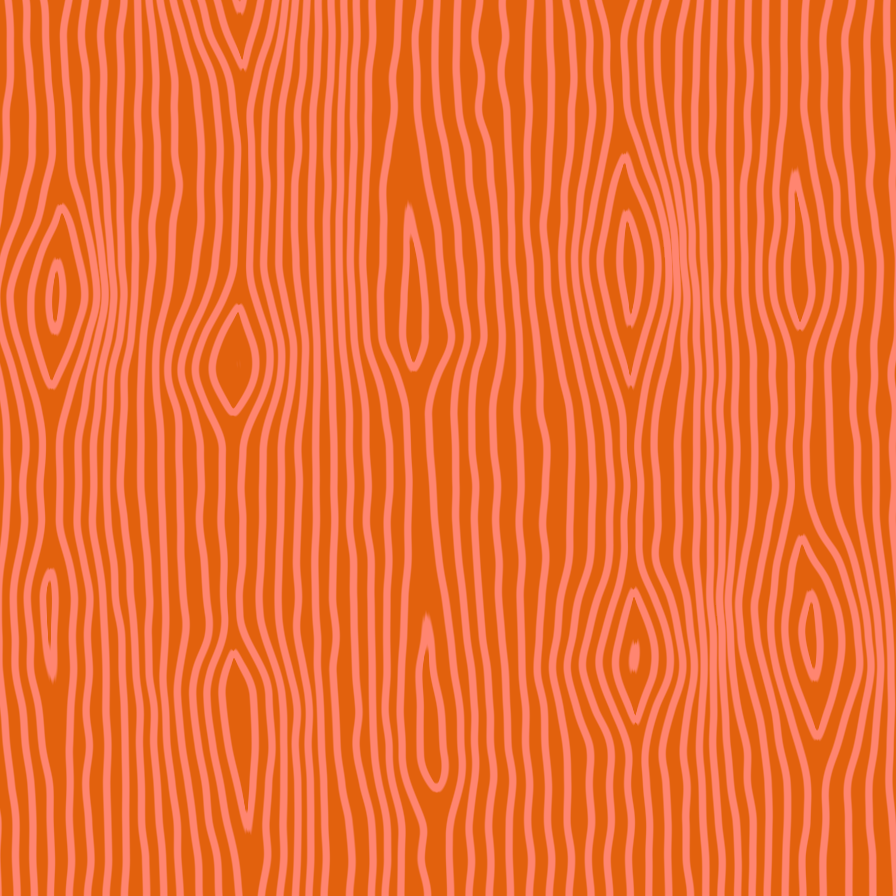
Reproduce this pattern procedurally as a three.js fragment shader.

```glsl
varying vec2 vUv;

#define GROUND vec3(0.885, 0.38, 0.05)
#define GRAIN vec3(1.0, 0.52, 0.44)
#define LINES 46.0        // grain lines across the canvas
#define HALF_WIDTH 0.0041 // half the thickness of a line
#define EDGE 0.0012       // softness of a line edge
#define COLUMN 10.0       // lines per column of knots
#define ROW 0.46          // height of one knot cell
#define BEND 1.5          // slow sway of the grain, in lines
#define WOBBLE 0.13       // unsteadiness of the hand, in lines
#define EYE_SHARE 0.5     // knots that are eyes, the rest are hairpins

float hash(vec2 p) {
  return fract(sin(dot(p, vec2(127.1, 311.7))) * 43758.5453);
}

float noise(vec2 p) {
  vec2 i = floor(p), f = fract(p);
  f = f * f * (3.0 - 2.0 * f);
  return mix(mix(hash(i), hash(i + vec2(1.0, 0.0)), f.x),
             mix(hash(i + vec2(0.0, 1.0)), hash(i + vec2(1.0, 1.0)), f.x), f.y) * 2.0 - 1.0;
}

// Half width, in lines, by which a knot pushes the grain apart
float knotSpread(float column, float y) {
  float rows = y / ROW + hash(vec2(column, 3.7)) * 5.0;
  vec2 cell = vec2(column, floor(rows));
  float h = fract(rows) * ROW;
  float size = hash(cell + 11.3);
  float above, below, spread;
  if (hash(cell + 5.1) < EYE_SHARE) {
    above = mix(0.11, 0.20, size);
    below = above * mix(0.85, 1.1, hash(cell + 8.9));
    spread = mix(1.55, 2.15, size);
  } else {
    above = 0.09;
    below = mix(0.24, 0.35, size);
    if (hash(cell + 2.3) < 0.5) {
      above = below;
      below = 0.09;
    }
    spread = mix(0.85, 1.4, hash(cell + 6.1));
  }
  float center = mix(below, ROW - above, hash(cell + 9.4));
  float u = h > center ? (h - center) / above : (center - h) / below;
  return spread * (1.0 - smoothstep(0.0, 1.0, u));
}

// Grain phase: lines lie at half integers, rings where it is negative
float grainPhase(vec2 p) {
  float s = p.x * LINES + 3.0;
  s += BEND * noise(p * vec2(4.5, 2.2));
  s += 0.35 * noise(p * vec2(22.0, 4.0) + 17.0);
  s += WOBBLE * noise(p * vec2(30.0, 24.0) + 41.0);

  float column = floor(s / COLUMN);
  float t = s - (column + 0.5) * COLUMN;
  float reach = 0.5 * COLUMN;
  float w = knotSpread(column, p.y);
  float d = sqrt(t * t + 0.03) - w;
  return d < 0.0 ? d : d / (1.0 - w / reach);
}

void main() {
  // Divide by the slope so that lines keep an even thickness
  float e = 0.0004;
  float phase = grainPhase(vUv);
  vec2 slope = vec2(grainPhase(vUv + vec2(e, 0.0)) - phase,
                    grainPhase(vUv + vec2(0.0, e)) - phase) / e;
  float d = abs(fract(phase) - 0.5) / max(length(slope), 0.45 * LINES);

  float line = 1.0 - smoothstep(-EDGE, EDGE, d - HALF_WIDTH);
  gl_FragColor = vec4(mix(GROUND, GRAIN, line), 1.0);
}
```
